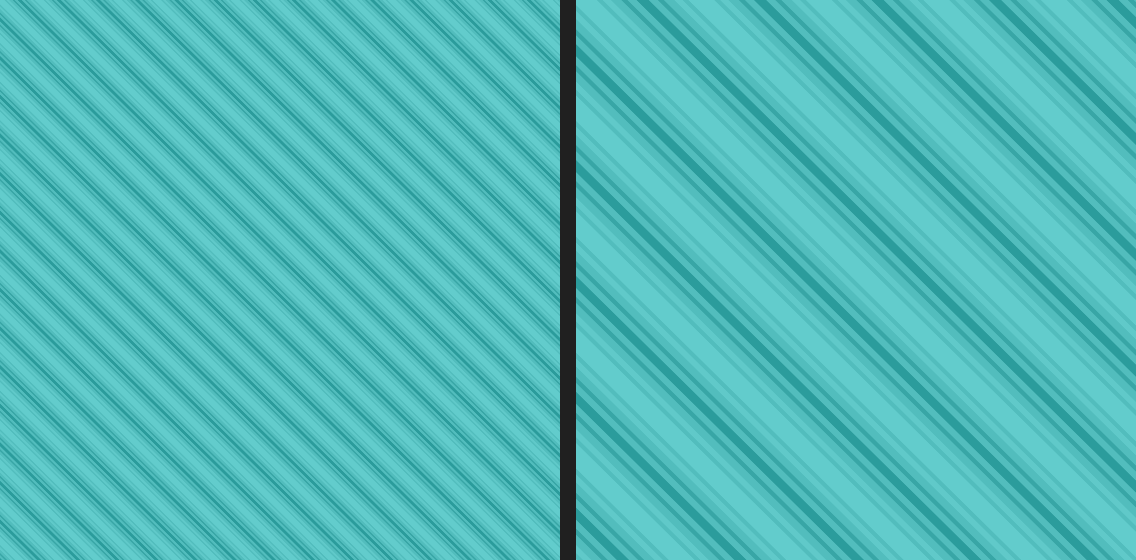
Left, the full canvas; right, a detail of the centre.
Reproduce this pattern procedurally as a WebGL 2 fragment shader.

```glsl
#version 300 es
precision highp float;

#define REPEATS vec2(14.3, 14.5)
#define PHASE 0.0
#define GROOVE_HALF 0.052
#define PINLINE_OFFSET 0.155
#define PINLINE_HALF 0.026
#define RIB_OFFSET 0.305
#define RIB_HALF 0.035
#define RIDGE_HALF 0.11
#define SOFTNESS 0.006

uniform vec2 u_resolution;
out vec4 fragColor;

const vec3 GROOVE = vec3(0.17, 0.61, 0.61);
const vec3 PINLINE = vec3(0.22, 0.65, 0.65);
const vec3 MID = vec3(0.32, 0.74, 0.74);
const vec3 RIB = vec3(0.375, 0.79, 0.79);
const vec3 RIDGE = vec3(0.385, 0.80, 0.80);

// Coverage of a band around zero with softened edges.
float band(float dist, float halfWidth, float blur) {
    return smoothstep(-blur, blur, halfWidth - abs(dist));
}

void main() {
    vec2 uv = gl_FragCoord.xy / u_resolution;

    // Stripe coordinate, anchored at the upper left corner.
    float stripe = dot(vec2(uv.x, uv.y - 1.0), REPEATS) + PHASE;
    float dist = abs(fract(stripe) - 0.5);

    // Edge blur: about one pixel, measured in repeats.
    float pixel = length(REPEATS / u_resolution);
    float blur = max(SOFTNESS, 0.45 * pixel);

    // Light ridge with a narrow rib on either side.
    vec3 color = mix(MID, RIDGE, band(0.5 - dist, RIDGE_HALF, blur));
    color = mix(color, RIB, band(dist - RIB_OFFSET, RIB_HALF, blur));

    // Dark groove with a thin line on either side.
    color = mix(color, PINLINE, band(dist - PINLINE_OFFSET, PINLINE_HALF, blur));
    color = mix(color, GROOVE, band(dist, GROOVE_HALF, blur));

    fragColor = vec4(color, 1.0);
}
```
